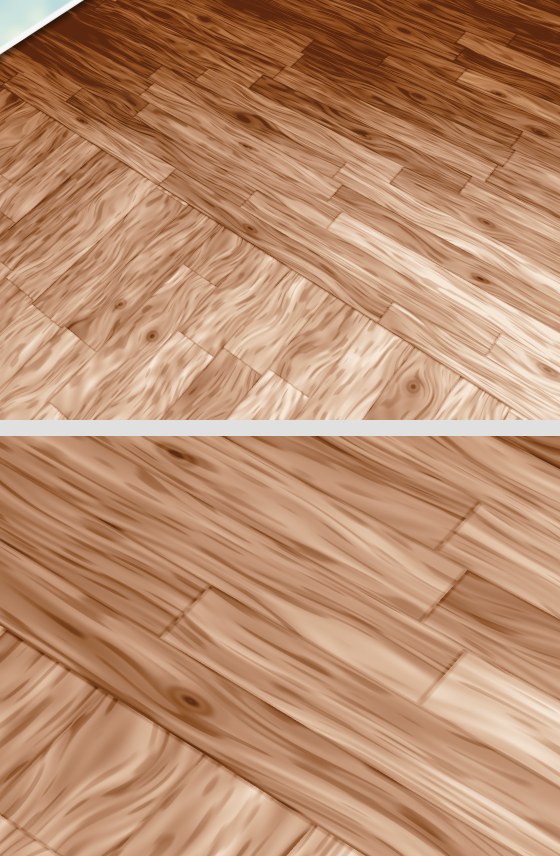
Top, the full canvas; bottom, a detail of the centre.
Write a Shadertoy shader that draws this texture.

```glsl
const float PLANK_LENGTH = 6.15;   // in plank widths
const vec2 ALONG_VANISH = vec2(-2.286, 2.24);
const vec2 CROSS_VANISH = vec2(3.03, 3.03);
const vec2 SEAM_ORIGIN = vec2(0.377, 0.559);
const vec2 PLANK_WIDTH = vec2(0.0266, 0.0163);

// Joint offset and tone of each row, cycling every nine rows
const vec2 ROWS[9] = vec2[9](
    vec2(0.0, 0.05), vec2(0.33, 0.5), vec2(0.65, 0.92),
    vec2(0.58, 0.15), vec2(0.53, 0.85), vec2(0.72, 0.22),
    vec2(0.95, 0.52), vec2(0.0, 0.75), vec2(0.02, 0.25));

const vec3 WOOD[6] = vec3[6](
    vec3(0.36, 0.17, 0.08), vec3(0.55, 0.32, 0.15), vec3(0.67, 0.47, 0.34),
    vec3(0.78, 0.60, 0.48), vec3(0.87, 0.74, 0.63), vec3(0.96, 0.90, 0.84));

float hash(vec2 p) {
    vec3 q = fract(p.xyx * 0.1031);
    q += dot(q, q.yzx + 33.33);
    return fract((q.x + q.y) * q.z);
}

float noise(vec2 p) {
    vec2 i = floor(p), f = fract(p);
    f = f * f * (3.0 - 2.0 * f);
    vec2 e = vec2(0.0, 1.0);
    return mix(mix(hash(i), hash(i + e.yx), f.x),
               mix(hash(i + e.xy), hash(i + e.yy), f.x), f.y);
}

float cross2(vec2 a, vec2 b) { return a.x * b.y - a.y * b.x; }

// Perspective canvas point to flat floor, in plank widths
vec2 toFloor(vec2 p) {
    float horizon = cross2(CROSS_VANISH - ALONG_VANISH, p - ALONG_VANISH);
    float u = cross2(SEAM_ORIGIN - CROSS_VANISH, p - CROSS_VANISH);
    float v = cross2(SEAM_ORIGIN - ALONG_VANISH, p - ALONG_VANISH);
    return -vec2(u, v) / (horizon * PLANK_WIDTH);
}

vec3 woodColor(float t) {
    vec3 color = WOOD[0];
    for (int i = 1; i < 6; i++)
        color = mix(color, WOOD[i], clamp(t * 5.0 - float(i - 1), 0.0, 1.0));
    return color;
}

// Streaks, pores, arched rings and an occasional knot; q.x runs along the plank
float woodGrain(vec2 q, vec2 id) {
    vec2 shift = 60.0 * vec2(hash(id + 3.1), hash(id + 7.7));
    vec2 knotCenter = vec2(1.0 + 4.0 * hash(id + 11.3), 0.3 + 0.4 * hash(id + 17.9));
    float knotDist = length((q - knotCenter) * vec2(0.6, 1.0));
    float hasKnot = step(0.58, hash(id + 23.5));
    float bend = noise(vec2(q.x * 0.7, q.y * 1.6) + shift);
    float y = q.y + 0.45 * bend
        - hasKnot * 0.7 * (q.y - knotCenter.y) * exp(-8.0 * knotDist * knotDist);
    float streak = noise(vec2(q.x * 0.5, y * 6.0) + shift);
    float fine = noise(vec2(q.x * 1.5, y * 15.0) + shift.yx);
    float pores = smoothstep(0.58, 0.85, noise(vec2(q.x * 2.2, y * 22.0) + shift));
    float radius = length(vec2((q.x - knotCenter.x) * 0.16, y - 0.6));
    float arch = sin(48.0 * radius + 5.0 * bend) * smoothstep(0.35, 0.7, hash(id + 29.0));
    float knot = hasKnot * exp(-55.0 * knotDist * knotDist) * (0.8 + 0.2 * sin(70.0 * knotDist));
    return 0.3 * (streak - 0.5) + 0.24 * (fine - 0.5) - 0.2 * pores
        + 0.05 * arch - 0.55 * knot;
}

float edgeLine(float dist, float width) {
    return 1.0 - smoothstep(0.3 * width, width, dist);
}

// Brightness falling toward the upper right and the left side
float lighting(vec2 p) {
    float far = smoothstep(0.35, 1.08, p.y + 0.12 * (p.x - 0.6));
    float left = smoothstep(0.45, 0.0, p.x) * smoothstep(0.2, 0.5, p.y);
    return mix(0.68, 0.14, far) + 0.14 * p.x * (1.0 - p.y) - 0.12 * left;
}

vec3 floorColor(vec2 p) {
    vec2 f = toFloor(p);
    bool upper = f.y > 0.0;
    vec2 q = upper ? f : vec2(-f.y, f.x);
    float row = floor(q.y);
    vec2 layout_ = ROWS[int(mod(row + (upper ? 0.0 : 8.0), 9.0))];
    float along = q.x / PLANK_LENGTH - layout_.x;
    float index = floor(along);
    vec2 plank = vec2(fract(along) * PLANK_LENGTH, fract(q.y));
    vec2 id = vec2(row, index) + (upper ? 40.0 : 90.0);

    float tone = fract(layout_.y + 0.42 * index) - 0.5;
    float light = lighting(p);
    float t = light + tone * (upper ? 0.36 : 0.26) + woodGrain(plank, id);

    // Joints and the seam between the two laying directions
    vec2 edge = min(plank, vec2(PLANK_LENGTH, 1.0) - plank);
    t -= 0.16 * edgeLine(min(edge.x, edge.y), 0.04);
    t -= 0.2 * edgeLine(abs(f.y), 0.06);
    vec3 warmth = mix(vec3(1.0, 0.9, 0.72), vec3(1.0), smoothstep(0.15, 0.55, light));
    return woodColor(t) * warmth;
}

// Pale mat covering the upper left corner
vec3 addMat(vec3 color, vec2 p) {
    float d = (p.y - 0.87 - 0.65 * p.x) / 1.19;
    vec3 mat = mix(vec3(0.70, 0.84, 0.86), vec3(0.93, 0.95, 0.88), noise(p * 22.0));
    mat = mix(mat, vec3(0.97), edgeLine(abs(d - 0.008), 0.01));
    color *= 1.0 - 0.45 * smoothstep(-0.025, 0.0, d);
    return mix(color, mat, smoothstep(-0.001, 0.001, d));
}

void mainImage(out vec4 fragColor, in vec2 fragCoord) {
    vec3 color = vec3(0.0);
    for (int i = 0; i < 4; i++) {
        vec2 offset = vec2(i & 1, i >> 1) * 0.5 - 0.25;
        vec2 p = (fragCoord + offset) / iResolution.y;
        color += addMat(floorColor(p), p);
    }
    fragColor = vec4(color * 0.25, 1.0);
}
```
